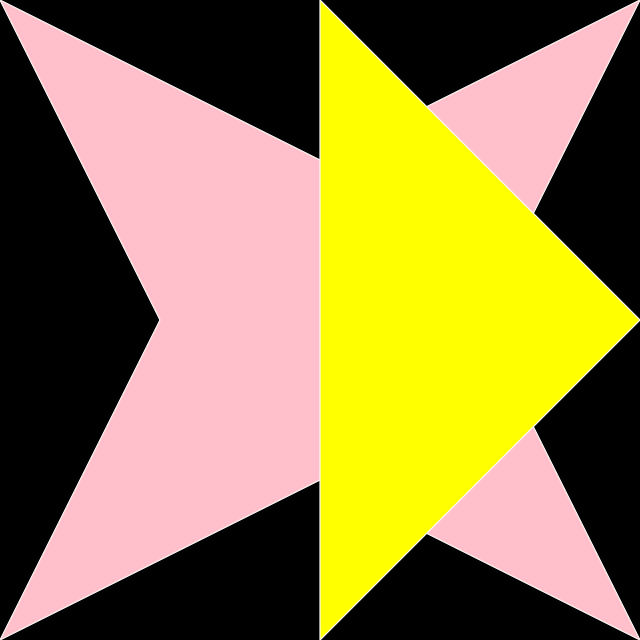
This background is drawn by a WebGL 1 fragment shader. Its source:

```glsl
precision highp float;
// A pink four-pointed star reaching the corners of a black canvas, overlapped
// by a yellow triangle that points right. Both are intersections of half-planes,
// folded by symmetry, and carry a hairline pale outline.

uniform vec2 u_resolution;

// Star with tips at (+-1, +-1) and notches half way along each axis.
float starDistance(vec2 p) {
    vec2 q = abs(p);
    float notch = max(q.x - 0.5 * q.y, q.y - 0.5 * q.x) - 0.5;
    return notch / length(vec2(1.0, 0.5));
}

// Triangle from the vertical centre line to the middle of the right edge.
float triangleDistance(vec2 p) {
    return max(-p.x, (p.x + abs(p.y) - 1.0) * sqrt(0.5));
}

// Lay a filled shape and its outline over the colour below.
vec3 paint(vec3 below, vec3 fill, float dist, float pixel) {
    const vec3 outline = vec3(0.98, 0.97, 0.96);
    const float halfWidth = 0.00195;
    float inside = clamp(0.5 - dist / pixel, 0.0, 1.0);
    float stroke = clamp(0.5 + (halfWidth - abs(dist)) / pixel, 0.0, 1.0);
    return mix(mix(below, fill, inside), outline, stroke);
}

void main() {
    // Canvas spans -1 to 1 on both axes.
    vec2 p = 2.0 * gl_FragCoord.xy / u_resolution - 1.0;
    float pixel = 2.0 / min(u_resolution.x, u_resolution.y);

    vec3 pink = vec3(1.0, 0.753, 0.796);
    vec3 yellow = vec3(1.0, 1.0, 0.0);

    vec3 color = vec3(0.0);
    color = paint(color, pink, starDistance(p), pixel);
    color = paint(color, yellow, triangleDistance(p), pixel);
    gl_FragColor = vec4(color, 1.0);
}
```
